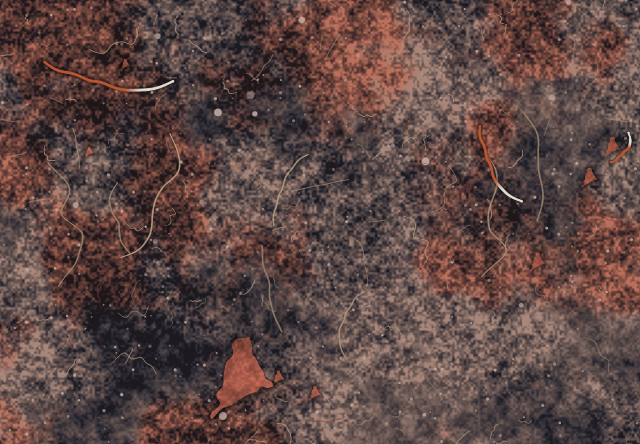
Reproduce this texture procedurally as a Shadertoy shader.

```glsl
const vec3 DARK_SOIL = vec3(0.18, 0.17, 0.205);
const vec3 MID_SOIL = vec3(0.32, 0.27, 0.27);
const vec3 LIGHT_SOIL = vec3(0.45, 0.37, 0.35);
const vec3 PALE_GRAIN = vec3(0.66, 0.53, 0.48);
const vec3 RUST = vec3(0.62, 0.33, 0.27);
const vec3 PALE_ROOT = vec3(0.70, 0.60, 0.49);
const vec3 ORANGE_ROOT = vec3(0.74, 0.35, 0.20);
const vec3 ROOT_TIP = vec3(0.90, 0.88, 0.82);

float hash(vec2 c) {
    vec3 q = fract(c.xyx * 0.1031);
    q += dot(q, q.yzx + 33.33);
    return fract((q.x + q.y) * q.z);
}

vec2 hash2(vec2 c) {
    return vec2(hash(c), hash(c + 71.7));
}

float noise(vec2 p) {
    vec2 c = floor(p), f = fract(p);
    f = f * f * (3.0 - 2.0 * f);
    return mix(mix(hash(c), hash(c + vec2(1, 0)), f.x),
               mix(hash(c + vec2(0, 1)), hash(c + vec2(1, 1)), f.x), f.y);
}

float fbm(vec2 p) {
    float sum = 0.0, amp = 0.5;
    for (int i = 0; i < 5; i++) {
        sum += amp * noise(p);
        p = mat2(1.6, 1.2, -1.2, 1.6) * p + 17.3;
        amp *= 0.5;
    }
    return sum / 0.97;
}

float cover(float dist, float px) {
    return clamp(0.5 - dist / px, 0.0, 1.0);
}

// Wavy strand from a to b: x is the distance, y the position along it
vec2 strand(vec2 p, vec2 a, vec2 b, float bend, float seed) {
    vec2 d = b - a;
    float t = clamp(dot(p - a, d) / dot(d, d), 0.0, 1.0);
    float wave = bend * sin(3.1416 * t) * (0.4 + 1.6 * noise(vec2(t * 5.0, seed)));
    wave += bend * 0.35 * sin(t * 9.42);
    vec2 side = vec2(-d.y, d.x) * wave;
    return vec2(length(p - a - d * t - side), t);
}

// Angular stone with a rough outline, about one unit tall
float stone(vec2 q) {
    float d = max(dot(q, vec2(-0.96, 0.28)) - 0.20, dot(q, vec2(0.93, 0.37)) - 0.33);
    d = max(d, max(dot(q, vec2(0.48, -0.88)) - 0.18, q.y - 0.59));
    return d + 0.12 * (noise(q * 8.0 + 9.0) - 0.5);
}

vec3 soilRamp(float tone) {
    vec3 col = mix(DARK_SOIL * 0.6, DARK_SOIL, clamp(tone / 0.16, 0.0, 1.0));
    col = mix(col, MID_SOIL, clamp((tone - 0.14) / 0.22, 0.0, 1.0));
    col = mix(col, LIGHT_SOIL, clamp((tone - 0.36) / 0.2, 0.0, 1.0));
    return mix(col, PALE_GRAIN, clamp((tone - 0.56) / 0.28, 0.0, 1.0));
}

vec3 soil(vec2 p, float grit) {
    float hollow = smoothstep(0.58, 0.74, fbm(p * 4.0 + 31.0) + 0.1 * smoothstep(0.3, 0.0, p.y));
    float rusty = smoothstep(0.46, 0.62, fbm(p * 5.0 + 63.0)) * (1.0 - hollow);
    float tone = 0.42 + 0.95 * (fbm(p * 3.5 + 5.0) - 0.5) + 0.4 * (noise(p * 38.0) - 0.5);
    tone += grit * mix(1.0, 0.5, hollow) - 0.17 * hollow - 0.06 * rusty;
    return soilRamp(tone) * mix(vec3(1), vec3(1.12, 0.83, 0.75), rusty);
}

// Short thin rootlets, pale or rust, scattered one per cell
vec3 addRootlets(vec3 col, vec2 p, float size, float density, float px) {
    vec2 cell = floor(p / size);
    for (int i = 0; i < 9; i++) {
        vec2 id = cell + vec2(i % 3 - 1, i / 3 - 1);
        vec2 mid = (id + hash2(id + 3.0)) * size;
        float angle = 6.2832 * hash(id + 11.0), kind = hash(id + 23.0);
        vec2 arm = vec2(cos(angle), sin(angle)) * size * mix(0.2, 0.5, hash(id + 37.0));
        float d = strand(p, mid - arm, mid + arm, 0.5 * (kind - 0.5), kind * 90.0).x;
        vec3 tint = mix(RUST * 0.75, PALE_ROOT, step(0.4, kind));
        float shown = step(hash(id + 51.0), density) * mix(0.35, 0.85, hash(id + 67.0));
        col = mix(col, tint, shown * cover(d - 0.0012, px));
    }
    return col;
}

// Bright mineral specks
vec3 addSpecks(vec3 col, vec2 p, float count, float density, float px) {
    vec2 id = floor(p * count), f = fract(p * count);
    float radius = mix(0.1, 0.28, hash(id + 5.0));
    float d = length(f - mix(vec2(0.3), vec2(0.7), hash2(id))) - radius;
    float shown = step(hash(id + 19.0), density) * mix(0.4, 0.9, hash(id + 29.0));
    return mix(col, vec3(0.78, 0.68, 0.64), shown * cover(d / count, px));
}

vec3 addStone(vec3 col, vec2 p, vec2 centre, float size, float grit, float px) {
    float d = stone((p - centre) / size) * size;
    vec3 face = RUST * (0.72 + 0.5 * fbm(p * 22.0) + 0.5 * grit);
    col *= 1.0 - 0.35 * smoothstep(0.012, 0.0, d);
    return mix(col, face, cover(d, px));
}

vec3 addTippedRoot(vec3 col, vec2 p, vec2 a, vec2 b, float bend, float px) {
    vec2 s = strand(p, a, b, bend, 4.0);
    vec3 tint = mix(ORANGE_ROOT, ROOT_TIP, smoothstep(0.62, 0.78, s.y));
    col *= 1.0 - 0.35 * smoothstep(0.01, 0.002, s.x);
    return mix(col, tint * (1.0 - 30.0 * s.x), cover(s.x - 0.0034, px));
}

void mainImage(out vec4 fragColor, in vec2 fragCoord) {
    float px = 1.0 / iResolution.y, aspect = iResolution.x * px;
    vec2 p = fragCoord * px;
    float grit = 0.45 * (noise(p * 95.0) - 0.5) + 0.55 * (noise(p * 190.0 + 7.0) - 0.5);
    vec3 col = addSpecks(soil(p, grit), p, 75.0, 0.05, px);
    col = addSpecks(col, p + 3.7, 28.0, 0.02, px);

    // Rust chips and one large stone
    for (int i = 0; i < 7; i++) {
        vec2 h = hash2(vec2(i, 8));
        col = addStone(col, p, h * vec2(aspect, 1.0), 0.02 + 0.025 * h.x, grit, px);
    }
    col = addStone(col, p, vec2(0.375 * aspect, 0.135), 0.18, grit, px);

    // Fine rootlets, then long hanging roots
    col = addRootlets(col, p, 0.05, 0.22, px);
    col = addRootlets(col, p + 2.0, 0.13, 0.4, px);
    for (int i = 0; i < 8; i++) {
        vec2 h = hash2(vec2(i, 40)), k = hash2(vec2(i, 57));
        vec2 top = vec2((float(i) + h.x) / 9.0 * aspect, 0.3 + 0.45 * h.y);
        vec2 end = top - vec2(0.2 * (k.x - 0.4), 0.14 + 0.14 * k.y);
        float d = strand(p, top, end, 0.3 * (k.y - 0.5), h.x * 50.0).x;
        col = mix(col, PALE_ROOT * (0.8 + 0.3 * k.x), 0.85 * cover(d - 0.0019, px));
    }
    col = addTippedRoot(col, p, vec2(0.07 * aspect, 0.86), vec2(0.27 * aspect, 0.817), -0.08, px);
    col = addTippedRoot(col, p, vec2(0.75 * aspect, 0.715), vec2(0.815 * aspect, 0.547), -0.1, px);
    col = addTippedRoot(col, p, vec2(0.955 * aspect, 0.635), vec2(0.982 * aspect, 0.7), -0.15, px);
    fragColor = vec4(clamp(col, 0.0, 1.0), 1.0);
}
```
